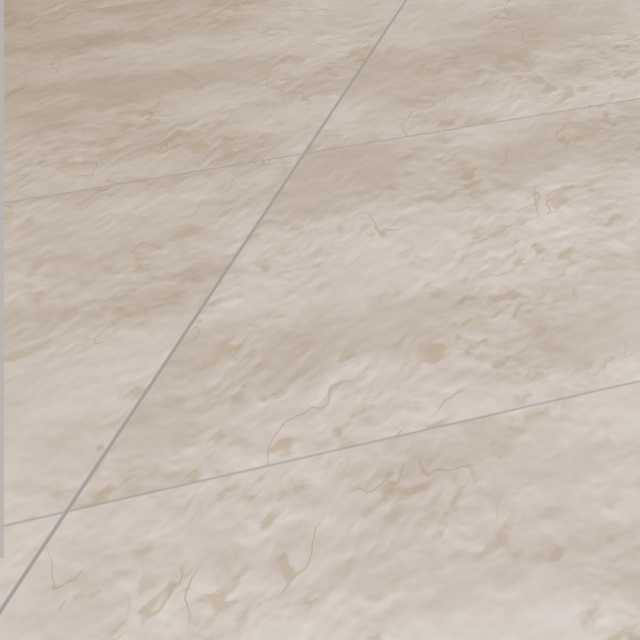
Write a Shadertoy shader that draws this texture.

```glsl
// A floor of large beige stone tiles in perspective: pixels are projected to
// floor coordinates, where integers are joints. Each tile gets its own ragged
// bands, crinkled relief, flecks and hairline veins; upper left is shaded.

#define HORIZON vec2(1.292, 1.99)   // vanishing point of the long joints
#define ROW_SCALE 4.696             // depth of the cross joints
#define ROW_SKEW 0.1257             // tilt of the cross joints
#define ROW_SHIFT 2.59
#define COL_SIZE 0.70
#define COL_SHIFT 0.664
#define JOINT_WIDTH vec2(0.0053, 0.0054)
#define BAND_AMOUNT 0.27
#define MOTTLE_AMOUNT 0.38
#define RELIEF_AMOUNT 0.36
#define VEIN_AMOUNT 0.40

const vec3 DARK_STONE = vec3(0.675, 0.613, 0.542);
const vec3 PALE_STONE = vec3(0.832, 0.796, 0.763);
const vec3 VEIN_TAN = vec3(0.68, 0.59, 0.48);
const vec3 GROUT = vec3(0.635, 0.605, 0.60);
const vec3 EDGE_GREY = vec3(0.725, 0.705, 0.69);

float hash(vec2 p) {
    vec3 q = fract(vec3(p.xyx) * 0.1031);
    q += dot(q, q.yzx + 33.33);
    return fract((q.x + q.y) * q.z);
}

float noise(vec2 p) {
    vec2 i = floor(p), f = fract(p);
    f = f * f * (3.0 - 2.0 * f);
    return mix(mix(hash(i), hash(i + vec2(1, 0)), f.x),
               mix(hash(i + vec2(0, 1)), hash(i + vec2(1, 1)), f.x), f.y);
}

// Fbm whose octaves all keep the stretch of the given coordinates
float fbm(vec2 p) {
    float sum = 0.0, amp = 0.5;
    for (int i = 0; i < 4; i++) {
        sum += amp * noise(p);
        p = p * 2.07 + vec2(7.3, 3.1);
        amp *= 0.52;
    }
    return sum / 0.97;
}

// Coordinates whose x axis is turned by the given angle
vec2 turn(vec2 p, float a) {
    return vec2(cos(a) * p.x + sin(a) * p.y, cos(a) * p.y - sin(a) * p.x);
}

// Projects the canvas to (column, row) on the floor
vec2 floorCoord(vec2 uv) {
    float depth = HORIZON.y - uv.y;
    float col = ((uv.x - HORIZON.x) / depth + COL_SHIFT) / COL_SIZE;
    float row = ROW_SCALE * (1.0 - ROW_SKEW * uv.x) / depth - ROW_SHIFT;
    return vec2(col, row);
}

// Softly filtered coverage of the joints at integer coordinates
vec2 jointCover(vec2 p) {
    vec2 px = max(1.3 * fwidth(p), vec2(1e-5));
    vec2 d = p - round(p), h = 0.5 * JOINT_WIDTH;
    return (clamp(d + 0.5 * px, -h, h) - clamp(d - 0.5 * px, -h, h)) / px;
}

// Raised strokes in two sizes, as a height difference toward the light
float strokes(vec2 p) {
    vec2 a = p * vec2(42.0, 92.0), b = p * vec2(88.0, 170.0) + 9.0;
    vec2 toLight = vec2(0.2, 0.45);
    return noise(a) - noise(a + toLight) + 0.65 * (noise(b) - noise(b + toLight));
}

vec3 stone(vec2 p, float light) {
    // Square up the floor so that one unit is about the canvas width
    vec2 tile = floor(p);
    vec2 s = vec2((p.x + 0.32 * p.y) / 0.82, p.y / 2.1);
    s += 9.0 * vec2(hash(tile + 31.0), hash(tile + 57.0));
    vec2 crinkle = vec2(fbm(s * 22.0), fbm(s * 22.0 + 50.0)) - 0.5;

    // Bands run along the cross joints, with torn edges
    vec2 b = s + 0.035 * crinkle;
    float band = smoothstep(0.42, 0.70, fbm(b * vec2(2.7, 13.0)));
    float mottle = fbm(turn(b, 0.08) * vec2(10.0, 27.0) + 5.0) - 0.5;
    float tone = light - BAND_AMOUNT * band + MOTTLE_AMOUNT * mottle;

    // Relief strokes lean two ways, blended and roughened by patches
    vec2 g = s + 0.014 * crinkle;
    float patches = smoothstep(0.36, 0.64, fbm(s * vec2(5.0, 11.0) + 4.0));
    float lean = smoothstep(0.40, 0.60, noise(s * vec2(7.0, 9.0) + 70.0));
    float relief = mix(strokes(turn(g, 0.12)), strokes(turn(g, 0.50)), lean);
    tone += RELIEF_AMOUNT * relief * mix(0.5, 1.0, patches);
    vec3 color = mix(DARK_STONE, PALE_STONE, tone);

    // Tan flecks gathered where the stone is rough
    float fleck = smoothstep(0.57, 0.78, fbm(turn(g, 0.22) * vec2(24.0, 62.0) + 21.0));
    color = mix(color, VEIN_TAN, 0.42 * fleck * patches);

    // Sparse hairline veins, broken into short lengths
    float ridge = abs(fbm(turn(g, 0.45) * vec2(6.0, 9.0) + 11.0) - 0.5);
    float vein = 1.0 - smoothstep(0.002, 0.012, ridge);
    vein *= smoothstep(0.50, 0.75, noise(s * vec2(17.0, 19.0) + 40.0));
    return mix(color, VEIN_TAN, VEIN_AMOUNT * vein);
}

void mainImage(out vec4 fragColor, in vec2 fragCoord) {
    vec2 uv = fragCoord / iResolution.xy;
    vec2 p = floorCoord(uv);

    // Light grows toward the lower right, with a shaded upper left corner
    float light = 0.58 + 0.19 * uv.x + 0.34 * (1.0 - uv.y);
    light = min(light, 1.01) - 0.52 * exp(-5.0 * length(uv - vec2(0.0, 1.0)));
    vec3 color = stone(p, light);

    // Long joints are stronger than the cross joints
    vec2 joint = jointCover(p) * vec2(0.90, 0.58);
    color = mix(color, GROUT, max(joint.x, joint.y));

    // Narrow grey trim on the left
    vec2 px = 1.0 / iResolution.xy;
    float trim = 1.0 - smoothstep(0.0065 - px.x, 0.0065 + px.x, uv.x);
    trim *= smoothstep(0.128 - px.y, 0.128 + px.y, uv.y);
    fragColor = vec4(mix(color, EDGE_GREY, 0.9 * trim), 1.0);
}
```
